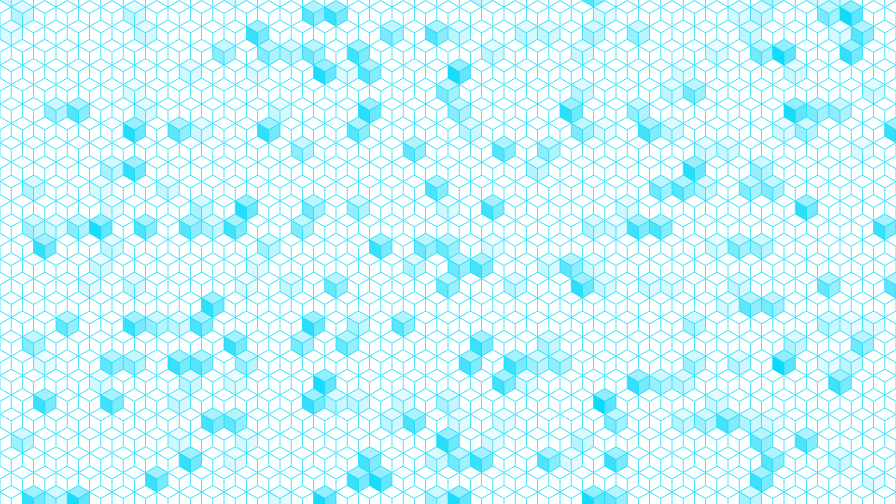
This pattern is drawn by a Shadertoy shader. Its source:

```glsl
// Isometric cubes on a hexagonal lattice, outlined in fine cyan lines on white.
// Scattered, loosely clustered cubes are tinted with three-tone shaded faces.
// Outlines use analytic coverage; face fills are averaged over subsamples.

const float COLUMNS = 40.0;          // cubes across the canvas
const float TOP_OFFSET = 0.6;        // first row centre below the top edge
const float LINE_WIDTH = 0.032;      // in cube widths
const float SQRT3 = 1.7320508;
const vec3 PAPER = vec3(0.995, 1.0, 1.0);
const vec3 CYAN = vec3(0.05, 0.85, 0.98);

float hash(vec2 p) {
    vec3 q = fract(p.xyx * vec3(0.1031, 0.1030, 0.0973));
    q += dot(q, q.yzx + 33.33);
    return fract((q.x + q.y) * q.z);
}

float valueNoise(vec2 p) {
    vec2 i = floor(p), f = fract(p);
    f = f * f * (3.0 - 2.0 * f);
    return mix(mix(hash(i), hash(i + vec2(1, 0)), f.x),
               mix(hash(i + vec2(0, 1)), hash(i + vec2(1, 1)), f.x), f.y);
}

// Centre of the hexagon containing p: nearest point of two offset grids
vec2 hexCentre(vec2 p) {
    vec2 size = vec2(1.0, SQRT3);
    vec2 a = size * floor(p / size + 0.5);
    vec2 b = size * (floor(p / size) + 0.5);
    vec2 da = p - a, db = p - b;
    return dot(da, da) < dot(db, db) ? a : b;
}

float rayDistance(vec2 p, vec2 dir) {
    return length(p - dir * max(dot(p, dir), 0.0));
}

// Distance to the hexagon border and to the three inner cube edges
float cubeLineDistance(vec2 d) {
    vec2 m = vec2(abs(d.x), d.y);
    float border = 0.5 - max(m.x, 0.5 * m.x + 0.5 * SQRT3 * abs(m.y));
    float spokes = min(rayDistance(m, vec2(0.5 * SQRT3, 0.5)),
                       rayDistance(m, vec2(0.0, -1.0)));
    return min(border, spokes);
}

// Tint strength of a cube; zero for most, varied for the rest
float cubeTint(vec2 centre) {
    vec2 id = floor(centre * vec2(2.0, 2.0 / SQRT3) + 0.5);
    float density = mix(0.02, 0.46, valueNoise(centre * 0.42 + 17.0));
    float filled = step(hash(id + 71.0), density);
    return filled * mix(0.14, 1.0, pow(hash(id + 213.0), 1.35));
}

// Pale top, dark left and middle-toned right face
float faceShade(vec2 d) {
    if (d.y > abs(d.x) / SQRT3) return 0.46;
    return d.x < 0.0 ? 1.0 : 0.68;
}

float fillAmount(vec2 p) {
    vec2 centre = hexCentre(p);
    return cubeTint(centre) * faceShade(p - centre);
}

void mainImage(out vec4 fragColor, in vec2 fragCoord) {
    float pixel = COLUMNS / iResolution.x;
    vec2 p = (fragCoord - vec2(0.0, iResolution.y)) * pixel + vec2(0.0, TOP_OFFSET);

    // Smoothed face fills
    float fill = 0.0;
    for (int i = 0; i < 9; i++) {
        vec2 jitter = vec2(i % 3 - 1, i / 3 - 1) / 3.0;
        fill += fillAmount(p + jitter * pixel) / 9.0;
    }
    vec3 color = mix(PAPER, CYAN, fill);

    // Outlines, thinned by coverage when narrower than a pixel
    float dist = cubeLineDistance(p - hexCentre(p));
    float line = clamp((0.5 * (LINE_WIDTH + pixel) - dist) / pixel,
                       0.0, min(1.0, LINE_WIDTH / pixel));
    fragColor = vec4(mix(color, CYAN, line), 1.0);
}
```
